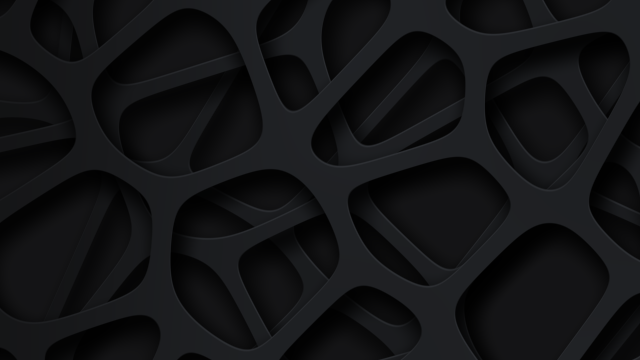
This background is drawn by a Shadertoy shader. Its source:

```glsl
// Dark stacked webs of rounded struts, each casting a soft shadow on those below.
// Every web is a jittered, rotated cellular grid; a smooth minimum over the
// distances to a cell's walls rounds its corners. Lengths are in canvas heights.

#define CELL_SIZE   vec2(0.50, 0.355)   // pitch of the top web
#define JITTER      0.66                // irregularity of the cells
#define ROUNDNESS   34.0                // lower is rounder
#define STRUT       0.025               // half width of the top struts
#define LAYERS      3
#define RIM_SHIFT   vec2(0.0016, 0.0048)
#define SHADOW_DROP vec2(0.020, -0.034)
#define SHADOW_SOFT 0.060
#define FLOOR_COL   vec3(0.080, 0.080, 0.086)
#define DIM_COL     vec3(0.082, 0.084, 0.090)
#define WEB_COL     vec3(0.124, 0.131, 0.143)
#define RIM_COL     vec3(0.205, 0.215, 0.232)

vec2 hash2(vec2 p) {
    vec2 q = vec2(dot(p, vec2(127.1, 311.7)), dot(p, vec2(269.5, 183.3)));
    return fract(sin(q) * 43758.55);
}

vec2 seedPoint(vec2 cell, vec2 pitch, float seed) {
    return (cell + 0.5 + JITTER * (hash2(cell + seed) - 0.5)) * pitch;
}

// Rounded distance from p to the walls of its cell
float wallDistance(vec2 p, vec2 pitch, float angle, float seed) {
    float c = cos(angle), s = sin(angle);
    p = mat2(c, -s, s, c) * p;

    // Nearest seed
    vec2 base = floor(p / pitch), home = base, toHome = vec2(0.0);
    float nearest = 1e5;
    for (int j = -2; j <= 2; j++)
    for (int i = -2; i <= 2; i++) {
        vec2 cell = base + vec2(i, j);
        vec2 r = seedPoint(cell, pitch, seed) - p;
        float d = dot(r, r);
        if (d < nearest) { nearest = d; home = cell; toHome = r; }
    }

    // Smooth minimum over the bisectors with its neighbours
    float sum = 0.0;
    for (int j = -2; j <= 2; j++)
    for (int i = -2; i <= 2; i++) {
        if (i == 0 && j == 0) continue;
        vec2 r = seedPoint(home + vec2(i, j), pitch, seed) - p;
        float d = dot(0.5 * (r + toHome), normalize(r - toHome));
        sum += exp(-ROUNDNESS * d);
    }
    return -log(sum) / ROUNDNESS;
}

void mainImage(out vec4 fragColor, in vec2 fragCoord) {
    vec2 p = fragCoord / iResolution.y;
    float across = fragCoord.x / iResolution.x;
    float aa = 0.8 / iResolution.y;

    // Struts fade into the dark towards the left, with a slow sheen
    float sheen = 0.5 + 0.25 * sin(4.1 * p.x - 2.7 * p.y) + 0.25 * sin(3.3 * p.y + 5.2 * p.x);
    float lit = smoothstep(-0.05, 0.48, across) * mix(0.82, 1.08, sheen);

    vec3 col = FLOOR_COL;
    for (int k = LAYERS - 1; k >= 0; k--) {
        float depth = float(k);
        vec2 pitch = CELL_SIZE * (1.0 + 0.20 * depth);
        float width = STRUT * (1.0 - 0.18 * depth);
        float angle = 0.70 + 0.34 * depth * (depth - 1.6);
        float seed = 17.0 + 31.0 * depth;

        float wall = wallDistance(p, pitch, angle, seed);
        float above = wallDistance(p + RIM_SHIFT, pitch, angle, seed);
        float caster = wallDistance(p - SHADOW_DROP, pitch, angle, seed);

        // Soft shadow on everything beneath
        float shadow = 1.0 - smoothstep(width - 0.022, width + SHADOW_SOFT, caster);
        col *= 1.0 - (0.86 - 0.12 * depth) * shadow;

        // Strut face, then the thin bright rim on its upper edges
        float web = 1.0 - smoothstep(width - aa, width + aa, wall);
        float rim = smoothstep(width - aa, width + aa, above);
        vec3 face = mix(DIM_COL, WEB_COL, lit) * (1.0 - 0.07 * depth);
        face = mix(face, RIM_COL, rim * (0.18 + 0.50 * lit));
        col = mix(col, face, web);
    }
    fragColor = vec4(col, 1.0);
}
```
